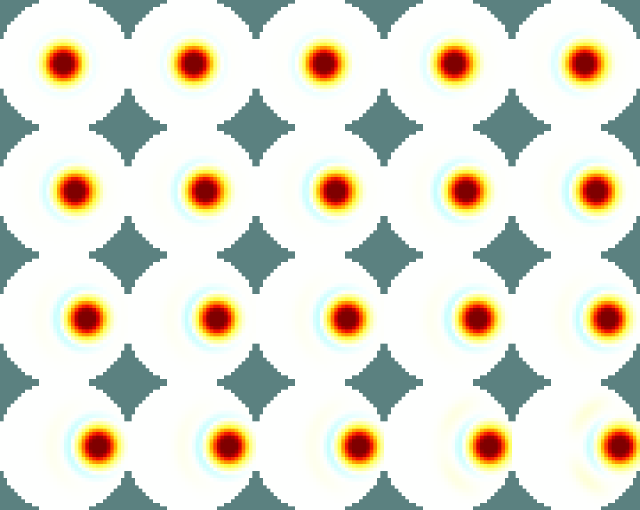
Reproduce this pattern procedurally as a Shadertoy shader.

```glsl
// Grid of blocky white discs, each with a heat spot that drifts right from disc to disc.
#define GRID vec2(5.0, 4.0)
#define BLOCKS 36.0
#define DISC_RADIUS 0.522
#define SPOT_START -0.004
#define SPOT_STEP 0.0182
#define SPOT_SIGMA 0.093
#define RING_RADIUS 0.225
#define RING_WIDTH 0.045
#define HALO_RADIUS 0.37
#define HALO_WIDTH 0.06
#define BACKGROUND vec3(0.355, 0.505, 0.500)
#define SAMPLES 3

float bell(float x, float width) {
    x /= width;
    return exp(-x * x);
}

// Cyan below zero, white at zero, then yellow, red and dark red
vec3 heatColour(float v) {
    float red = 1.0 - 0.5 * smoothstep(0.50, 0.84, v) + min(v, 0.0) / 0.3;
    float green = 1.0 - clamp((v - 0.24) / 0.36, 0.0, 1.0);
    float blue = 1.0 - clamp(v / 0.34, 0.0, 1.0);
    return vec3(red, green, blue) * vec3(0.995, 1.0, 0.995);
}

// Signed intensity around the spot; stage runs from 0 to 1 over the grid
float spotField(vec2 d, float stage) {
    float r = length(d);
    vec2 dir = d / max(r, 0.0001);
    float left = max(-dir.x, 0.0);
    float late = smoothstep(0.85, 1.0, stage);

    float core = bell(r, SPOT_SIGMA * 1.4142);

    // Negative ring, growing stronger on the left
    float lopsided = mix(1.0, 0.65 - 0.35 * dir.x, smoothstep(0.0, 0.2, stage));
    lopsided *= mix(1.0, 0.45 + 0.55 * left * left, late);
    float strength = 0.055 + 0.055 * min(stage * 2.5, 1.0);
    float ring = strength * lopsided * bell(r - RING_RADIUS, RING_WIDTH);

    // Faint outer halo, splitting into two lobes at the end
    float lobes = mix(left * left, 4.0 * left * left * dir.y * dir.y, late);
    float halo = (0.025 + 0.025 * late) * stage * lobes
               * bell(r - HALO_RADIUS, HALO_WIDTH);

    // Slight rightward tail in the early stages
    float tail = 0.05 * smoothstep(0.0, 0.2, stage) * (1.0 - smoothstep(0.3, 0.6, stage))
               * max(dir.x, 0.0) * bell(r - 0.18, 0.04);
    return core - ring + halo + tail;
}

vec3 pattern(vec2 uv) {
    vec2 g = clamp(uv, 0.0, 0.99999) * GRID;
    vec2 cell = floor(g);
    vec2 p = (floor(fract(g) * BLOCKS) + 0.5) / BLOCKS - 0.5;

    // Discs are numbered left to right, top row first
    float index = (GRID.y - 1.0 - cell.y) * GRID.x + cell.x;
    float stage = index / (GRID.x * GRID.y - 1.0);
    vec2 centre = vec2(SPOT_START + SPOT_STEP * index, 0.0);

    vec3 disc = heatColour(spotField(p - centre, stage));
    return length(p) < DISC_RADIUS ? disc : BACKGROUND;
}

void mainImage(out vec4 fragColor, in vec2 fragCoord) {
    // Supersample to smooth the block edges
    vec3 sum = vec3(0.0);
    for (int j = 0; j < SAMPLES; j++) {
        for (int i = 0; i < SAMPLES; i++) {
            vec2 offset = (vec2(i, j) + 0.5) / float(SAMPLES) - 0.5;
            sum += pattern((fragCoord + offset) / iResolution.xy);
        }
    }
    fragColor = vec4(sum / float(SAMPLES * SAMPLES), 1.0);
}
```
